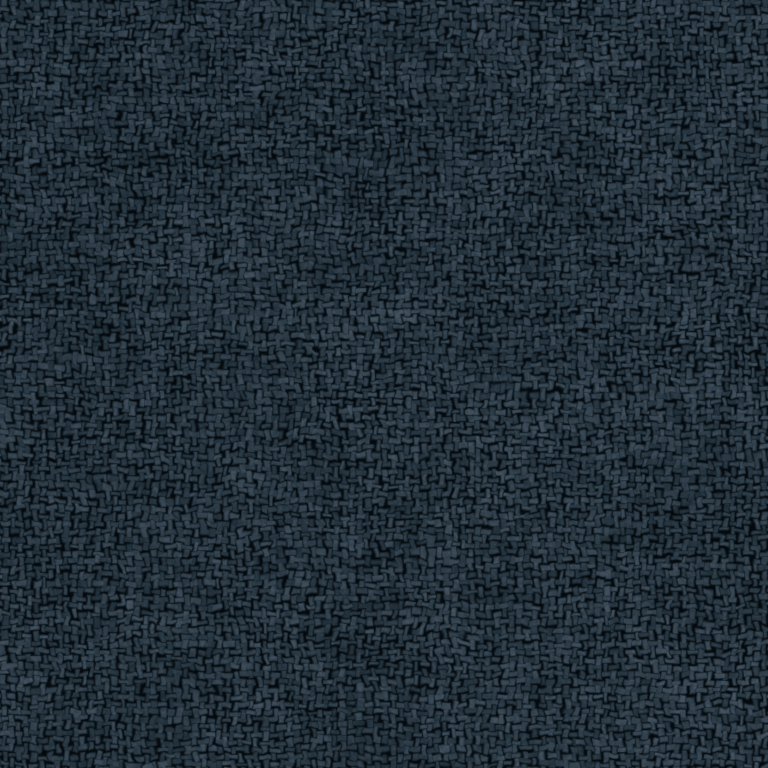
Give the GLSL for this texture, as a Shadertoy shader.

```glsl
// Dark slate-blue woven upholstery cloth with uneven, slightly fuzzy yarns.
#define THREADS   vec2(97.0, 102.0)  // warp and weft threads per canvas height
#define JITTER    0.34               // random shift of each stitch, in cells
#define TILT      0.38               // random lean of each stitch
#define WANDER    0.75               // slow drift of the threads, in cells
#define SOFTNESS  0.40               // width of the rounded yarn edge, in cells
#define FIBRE     0.30               // strength of the fine fibre grain
#define MOTTLE    0.16               // strength of the broad tone changes
#define GAP_COLOR   vec3(0.015, 0.035, 0.050)
#define YARN_COLOR  vec3(0.130, 0.190, 0.230)
#define LIGHT_COLOR vec3(0.275, 0.330, 0.382)

vec3 hash3(vec2 p) {
    vec3 q = fract(p.xyx * vec3(0.1031, 0.1030, 0.0973));
    q += dot(q, q.yxz + 33.33);
    return fract((q.xxy + q.yzz) * q.zyx);
}

float noise(vec2 p) {
    vec2 i = floor(p), f = fract(p);
    f = f * f * (3.0 - 2.0 * f);
    float low  = mix(hash3(i).x, hash3(i + vec2(1, 0)).x, f.x);
    float high = mix(hash3(i + vec2(0, 1)).x, hash3(i + vec2(1, 1)).x, f.x);
    return mix(low, high, f.y);
}

float roundedBox(vec2 p, vec2 halfSize, float radius) {
    vec2 q = abs(p) - halfSize + radius;
    return length(max(q, 0.0)) + min(max(q.x, q.y), 0.0) - radius;
}

// Brightness of one visible stitch; weft and warp alternate like a checkerboard.
float stitch(vec2 p, vec2 cell) {
    vec3 rnd = hash3(cell + 71.0);
    vec3 rnd2 = hash3(cell + 317.0);
    bool weft = mod(cell.x + cell.y, 2.0) < 0.5;

    vec2 d = p - cell - 0.5 - (rnd.xy - 0.5) * JITTER;
    d += vec2(d.y, -d.x) * (rnd.z - 0.5) * TILT;

    // Yarn thickness changes slowly along each thread.
    float slub = weft ? noise(vec2(cell.x * 0.13, cell.y * 7.3))
                      : noise(vec2(cell.x * 7.3 + 200.0, cell.y * 0.13));
    float thickness = mix(0.31, 0.50, slub) + 0.08 * (rnd2.x - 0.5);
    float reach = 0.70 + 0.22 * (rnd2.y - 0.5);
    vec2 halfSize = weft ? vec2(reach, thickness) : vec2(thickness, reach);

    float edge = roundedBox(d, halfSize, 0.24);
    float cover = smoothstep(0.12, 0.12 - SOFTNESS, edge);
    return cover * (0.53 + 0.30 * rnd2.z);
}

vec3 cloth(vec2 uv) {
    vec2 p = uv * THREADS;
    vec2 drift = vec2(noise(p * 0.23 + 11.0), noise(p * 0.23 + 57.0));
    vec2 ripple = vec2(noise(p * 1.3 + 5.0), noise(p * 1.3 + 91.0));
    p += (drift - 0.5) * WANDER + (ripple - 0.5) * 0.30;

    // The highest neighbouring stitch is the one that is seen.
    float tone = 0.0;
    vec2 cell = floor(p);
    for (int y = -1; y <= 1; y++)
        for (int x = -1; x <= 1; x++)
            tone = max(tone, stitch(p, cell + vec2(x, y)));

    // Fine fibres and broad worn patches.
    float grain = 0.6 * noise(p * 2.3 + 31.0) + 0.4 * noise(p * 4.1 + 83.0);
    float patches = 0.5 * noise(uv * 9.0 + 3.0) + 0.5 * noise(uv * vec2(17.0, 34.0) + 40.0);
    tone += (grain - 0.5) * FIBRE * (0.35 + tone);
    tone *= 1.0 + (patches - 0.5) * 2.0 * MOTTLE;
    tone = clamp(tone, 0.0, 1.0);

    vec3 shade = mix(GAP_COLOR, YARN_COLOR, min(tone * 2.0, 1.0));
    return mix(shade, LIGHT_COLOR, max(tone * 2.0 - 1.0, 0.0));
}

void mainImage(out vec4 fragColor, in vec2 fragCoord) {
    // Four samples per pixel smooth the small threads.
    vec3 color = vec3(0.0);
    for (int i = 0; i < 4; i++) {
        vec2 offset = vec2(i % 2, i / 2) * 0.5 - 0.25;
        color += cloth((fragCoord + offset) / iResolution.y);
    }
    fragColor = vec4(color * 0.25, 1.0);
}
```
